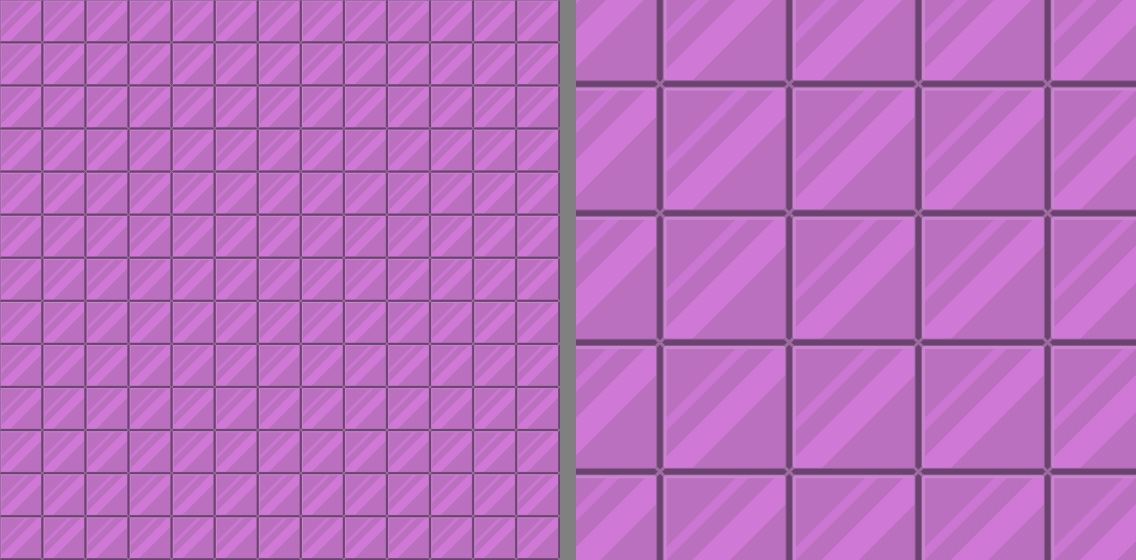
Left, the full canvas; right, a detail of the centre.
A Shadertoy shader for this pattern:

```glsl
// Glossy violet wall tiles in a square grid, each with two diagonal glints.
// Every seam is a stack of nested bands: highlight, soft shade, dark groove,
// with a small bevelled cross where the seams meet. Whole repeats, so it tiles.

const float TILES = 13.0;

const vec3 FACE      = vec3(0.73, 0.44, 0.75);
const vec3 GLINT     = vec3(0.81, 0.47, 0.84);
const vec3 HIGHLIGHT = vec3(0.78, 0.53, 0.80);
const vec3 SHADE     = vec3(0.58, 0.36, 0.60);
const vec3 GROOVE    = vec3(0.42, 0.26, 0.44);
const vec3 BEVEL     = vec3(0.62, 0.42, 0.63);

// Band limits in tile widths: seams from the tile's top left, glints along x + y
const vec2 HIGHLIGHT_BAND = vec2(-0.010, 0.034);
const vec2 SHADE_BAND     = vec2(-0.046, 0.011);
const vec2 GROOVE_BAND    = vec2(-0.038, 0.004);
const vec2 WIDE_GLINT     = vec2(0.90, 1.19);
const vec2 THIN_GLINT     = vec2(0.60, 0.70);
const float THIN_STRENGTH = 0.8;

const float CROSS_REACH = 0.036;
const float CROSS_HALF_WIDTH = 0.012;

// Share of a pixel, of the given width, that lies inside a band
float bandCoverage(float x, vec2 band, float pixel) {
    vec2 edges = clamp((x - band) / pixel + 0.5, 0.0, 1.0);
    return edges.x - edges.y;
}

// The same band along both seam directions
float seamCoverage(vec2 offset, vec2 band, float pixel) {
    return max(bandCoverage(offset.x, band, pixel),
               bandCoverage(offset.y, band, pixel));
}

// Diagonal cross centred in the groove junction
float crossCoverage(vec2 offset, float pixel) {
    vec2 p = abs(offset - 0.5 * (GROOVE_BAND.x + GROOVE_BAND.y));
    float arm = abs(p.x - p.y) * 0.7071 - CROSS_HALF_WIDTH;
    float dist = max(arm, max(p.x, p.y) - CROSS_REACH);
    return clamp(0.5 - dist / pixel, 0.0, 1.0);
}

void mainImage(out vec4 fragColor, in vec2 fragCoord) {
    vec2 grid = TILES * fragCoord / iResolution.xy;
    float pixel = TILES / min(iResolution.x, iResolution.y);

    // Tile coordinates run right and down from the top left corner
    vec2 tile = fract(vec2(grid.x, -grid.y));
    vec2 seam = fract(tile + 0.5) - 0.5;

    // Glossy face
    float diagonal = tile.x + tile.y;
    float glint = bandCoverage(diagonal, WIDE_GLINT, 1.414 * pixel)
                + bandCoverage(diagonal, THIN_GLINT, 1.414 * pixel) * THIN_STRENGTH;
    vec3 color = mix(FACE, GLINT, glint);

    // Seams, from the widest layer to the groove
    color = mix(color, HIGHLIGHT, seamCoverage(seam, HIGHLIGHT_BAND, pixel));
    color = mix(color, SHADE, seamCoverage(seam, SHADE_BAND, pixel));
    color = mix(color, GROOVE, seamCoverage(seam, GROOVE_BAND, pixel));
    color = mix(color, BEVEL, crossCoverage(seam, pixel));

    fragColor = vec4(color, 1.0);
}
```
